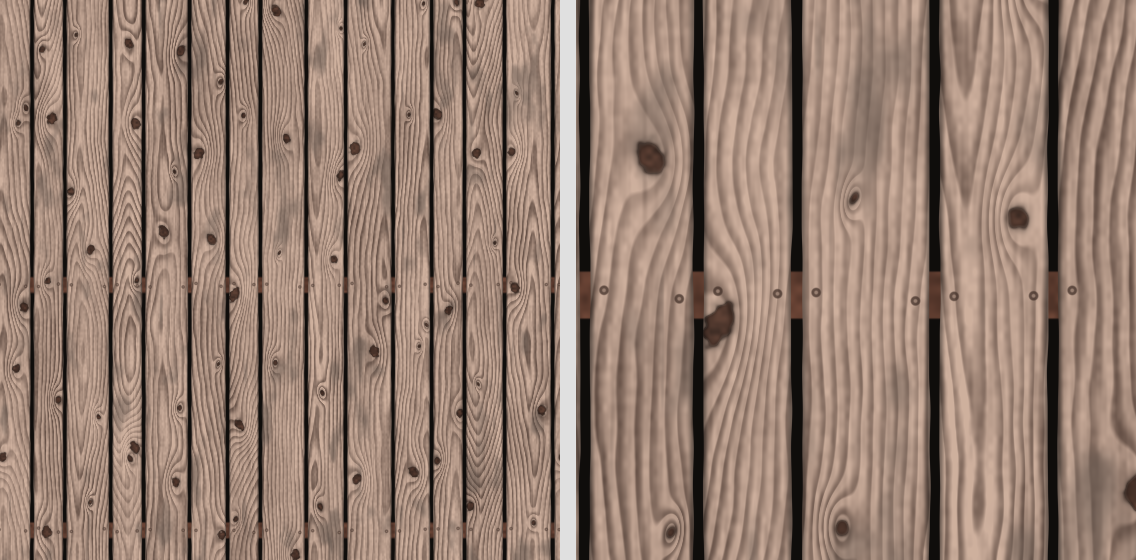
Left, the full canvas; right, a detail of the centre.
Give the GLSL for this texture, as a Shadertoy shader.

```glsl
const int BOARDS = 14;
const int KNOTS = 5;
// Centres of the gaps; the first board continues past the right border
const float GAPS[15] = float[15](-0.013, 0.0573, 0.1159, 0.1979, 0.2565, 0.3385, 0.4063,
    0.4648, 0.5469, 0.6172, 0.7018, 0.7708, 0.8294, 0.901, 0.987);
const float GAP_HALF = 0.003;
const float BEAM_HALF = 0.014;
const vec2 BEAM_Y = vec2(0.053, 0.491);

const vec3 WOOD_DARK = vec3(0.26, 0.19, 0.16);
const vec3 WOOD_LIGHT = vec3(0.78, 0.665, 0.595);
const vec3 WEATHERED = vec3(0.37, 0.32, 0.29);
const vec3 KNOT_BROWN = vec3(0.25, 0.16, 0.125);
const vec3 GAP_BLACK = vec3(0.06, 0.05, 0.045);
const vec3 BEAM_BROWN = vec3(0.36, 0.23, 0.18);

float hash(vec2 p) {
    vec3 q = fract(vec3(p.xyx) * 0.1031);
    q += dot(q, q.yzx + 33.33);
    return fract((q.x + q.y) * q.z);
}

float noise(vec2 p) {
    vec2 cell = floor(p), f = fract(p);
    f = f * f * (3.0 - 2.0 * f);
    return mix(mix(hash(cell), hash(cell + vec2(1, 0)), f.x),
               mix(hash(cell + vec2(0, 1)), hash(cell + vec2(1, 1)), f.x), f.y);
}

float fbm(vec2 p) {
    return 0.55 * noise(p) + 0.3 * noise(p * 2.1 + 17.0) + 0.15 * noise(p * 4.3 + 41.0);
}

// Smooth mask of the region where d < 0
float fill(float d, float blur) {
    return 1.0 - smoothstep(-blur, blur, d);
}

// x: sideways shift of the grain, y: ring lift, z: knot core, w: dark rim
vec4 knotField(vec2 p, float width, float id) {
    vec4 field = vec4(0);
    for (int k = 0; k < KNOTS; k++) {
        vec2 seed = vec2(id * 7.0 + 3.0, float(k) * 5.0 + 11.0);
        vec2 centre = vec2(width * mix(0.12, 0.88, hash(seed)),
                           (float(k) + hash(seed + 1.7)) / float(KNOTS));
        float radius = mix(0.003, 0.0115, pow(hash(seed + 4.1), 1.4));
        vec2 d = p - centre;
        d.y += d.x * (hash(seed + 8.3) - 0.5);
        vec2 s = d / (radius * vec2(2.2, 4.0));
        float reach = exp(-dot(s, s));
        float wobble = 0.35 * radius * (noise(p * 220.0) - 0.5);
        float dist = length(d * vec2(1.0, 0.85)) - radius * 0.8 + wobble;
        field.x -= 0.8 * d.x * reach;
        field.y += 2.5 * reach;
        field.z = max(field.z, fill(dist, 0.0016));
        field.w = max(field.w, exp(-abs(dist) / 0.0016));
    }
    return field;
}

// Growth ring phase: straight grain or nested arches, chosen by the board
float ringPhase(vec2 p, float width, float id, vec4 knots) {
    float pith = width * mix(-0.2, 1.2, hash(vec2(id, 2.3)));
    float arch = mix(3.0, 24.0, pow(hash(vec2(id, 9.1)), 1.5));
    float sway = 0.014 * (noise(vec2(id * 13.0, p.y * 5.0)) - 0.5);
    float dx = p.x + knots.x - pith + sway;
    float density = mix(105.0, 155.0, hash(vec2(id, 6.7)));
    return density * sqrt(dx * dx + 0.00006) + arch * noise(vec2(id * 5.0, p.y * 2.6))
         + 1.8 * fbm(vec2(p.x * 22.0 + id * 9.0, p.y * 9.0)) + knots.y;
}

// Late wood lines: slow rise, sharp end, faded where too fine to resolve
float ringLine(float phase) {
    float s = fract(phase), blur = fwidth(phase);
    float line = smoothstep(0.25, 0.8, s) * (1.0 - smoothstep(0.82, 1.0, s));
    return mix(line, 0.37, smoothstep(0.4, 1.0, blur));
}

vec3 boardColor(vec2 p, float width, float id) {
    vec2 q = p + vec2(id * 3.7, id * 1.9);
    vec4 knots = knotField(p, width, id);
    float line = ringLine(ringPhase(p, width, id, knots));
    float contrast = mix(0.22, 0.58, noise(vec2(q.x * 20.0, q.y * 5.0)));

    // Grain, fine fibres, rough grit and broad fading
    float tone = 0.92 - contrast * line + 0.08 * (hash(vec2(id, 4.4)) - 0.5);
    tone += 0.22 * (noise(q * vec2(420.0, 28.0)) - 0.5);
    tone += 0.13 * (noise(q * vec2(330.0, 210.0)) - 0.5);
    tone += 0.32 * (fbm(q * vec2(22.0, 6.0)) - 0.5);
    vec3 color = mix(WOOD_DARK, WOOD_LIGHT, clamp(tone, 0.0, 1.05));

    // Grey stains and narrow dark streaks
    float stain = smoothstep(0.6, 0.85, fbm(q * vec2(28.0, 13.0) + 50.0));
    float streak = smoothstep(0.74, 0.92, fbm(q * vec2(85.0, 8.0) + 90.0));
    color = mix(color, WEATHERED, 0.5 * stain + 0.4 * streak);

    color = mix(color, KNOT_BROWN * (0.75 + 0.6 * noise(q * 260.0)), 0.88 * knots.z);
    return color * (1.0 - 0.4 * knots.w);
}

void mainImage(out vec4 fragColor, in vec2 fragCoord) {
    vec2 uv = fragCoord / iResolution.xy;
    float pixel = 1.0 / iResolution.y;

    // Find the board; beyond the last gap the first one starts again
    float x = uv.x > GAPS[BOARDS] ? uv.x - 1.0 : uv.x;
    int board = 0;
    for (int i = 1; i < BOARDS; i++) board += x > GAPS[i] ? 1 : 0;
    float id = float(board) + 1.0;
    float width = GAPS[board + 1] - GAPS[board];
    vec2 p = vec2(x - GAPS[board], uv.y);
    float edge = min(p.x, width - p.x);
    float side = step(width * 0.5, p.x);
    float beamY = abs(p.y - BEAM_Y.x) < abs(p.y - BEAM_Y.y) ? BEAM_Y.x : BEAM_Y.y;

    vec3 color = boardColor(p, width, id);
    color *= mix(0.6, 1.0, smoothstep(GAP_HALF, GAP_HALF + 0.004, edge));

    // Screws near both edges where boards cross a beam
    float jitter = 0.008 * (hash(vec2(id + 20.0 * side, beamY * 90.0)) - 0.5);
    float screw = length(vec2(edge - 0.0115, p.y - beamY - jitter));
    color = mix(color, WOOD_DARK, 0.75 * fill(screw - 0.0028, pixel));
    color = mix(color, WOOD_LIGHT, 0.55 * fill(screw - 0.0011, pixel));

    // Dark gaps with the beams showing through
    float beam = fill(abs(p.y - beamY) - BEAM_HALF, 1.5 * pixel);
    vec3 below = mix(GAP_BLACK, BEAM_BROWN * (0.8 + 0.4 * noise(uv * 180.0)), beam);
    float ragged = 0.0012 * (noise(vec2(id * 8.0 + side * 4.0, p.y * 45.0)) - 0.5);
    color = mix(color, below, fill(edge - GAP_HALF - ragged, 0.7 * pixel));
    fragColor = vec4(color, 1.0);
}
```
